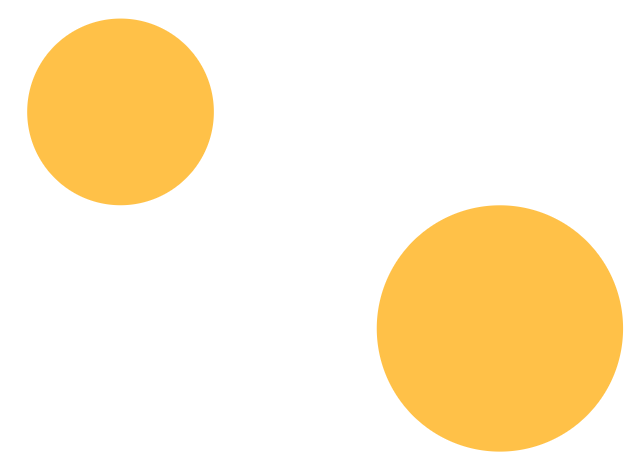
This background is drawn by a Shadertoy shader. Its source:

```glsl
// Two flat amber discs on a plain white ground.

// Discs as centre x, centre y, radius, in canvas heights
#define SMALL_DISC vec3(0.2643, 0.7546, 0.2047)
#define LARGE_DISC vec3(1.0963, 0.2797, 0.2701)
#define GROUND_COLOR vec3(1.0)
#define DISC_COLOR vec3(1.0, 0.757, 0.284)

// Signed distance to the edge of a disc
float discDistance(vec2 point, vec3 disc) {
    return length(point - disc.xy) - disc.z;
}

void mainImage(out vec4 fragColor, in vec2 fragCoord) {
    vec2 point = fragCoord / iResolution.y;
    float pixelSize = 1.0 / iResolution.y;

    // Union of both discs, with a one-pixel smooth edge
    float edge = min(discDistance(point, SMALL_DISC), discDistance(point, LARGE_DISC));
    float coverage = clamp(0.5 - edge / pixelSize, 0.0, 1.0);

    fragColor = vec4(mix(GROUND_COLOR, DISC_COLOR, coverage), 1.0);
}
```
